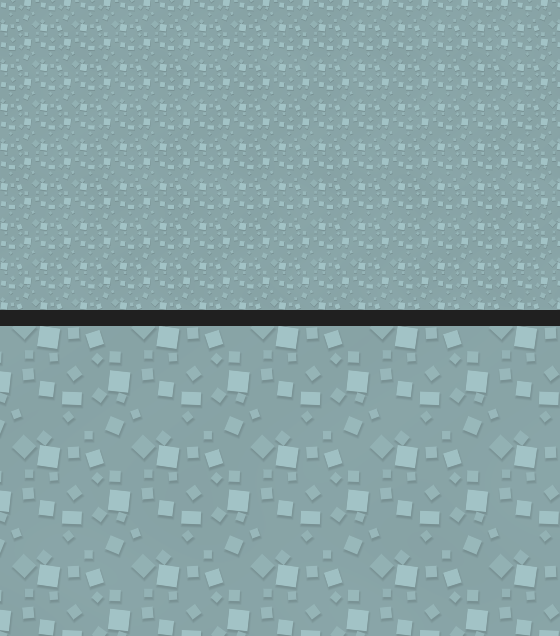
Top: the whole. Bottom: its middle third, enlarged.
A Shadertoy shader for this pattern:

```glsl
// Confetti of small tilted paper squares with thin drop shadows on grey teal.
// Jittered cells in staggered columns repeat in blocks of 5 x 5; the rank of
// a cell inside its block sets the size, tilt and tone of its square.

const float BLOCK = 5.0;

vec3 hash3(vec2 cell) {
    vec3 q = vec3(dot(cell, vec2(127.1, 311.7)),
                  dot(cell, vec2(269.5, 183.3)),
                  dot(cell, vec2(419.2, 371.9)));
    return fract(sin(q + 4.7) * 4375.85);
}

float boxDistance(vec2 p, vec2 halfSize) {
    vec2 d = abs(p) - halfSize;
    return length(max(d, 0.0)) + min(max(d.x, d.y), 0.0);
}

mat2 rotation(float angle) {
    float c = cos(angle), s = sin(angle);
    return mat2(c, s, -s, c);
}

void mainImage(out vec4 fragColor, in vec2 fragCoord) {
    float cellsPerHeight = 39.0;
    vec2 p = fragCoord / iResolution.y * cellsPerHeight;
    float pixel = cellsPerHeight / iResolution.y;

    vec3 ground = vec3(0.533, 0.643, 0.653);
    vec3 dimPaper = vec3(0.57, 0.69, 0.70);
    vec3 lightPaper = vec3(0.635, 0.765, 0.775);

    float shadow = 0.0, cover = 0.0;
    vec3 paper = dimPaper;

    for (int i = -1; i <= 1; i++)
    for (int j = -1; j <= 1; j++) {
        // Each column is raised by its own step, which breaks up the rows
        float column = floor(p.x) + float(i);
        float lift = mod(column * 2.0, BLOCK) / BLOCK;
        vec2 cell = vec2(column, floor(p.y - lift) + float(j));
        vec2 id = mod(cell, BLOCK);
        vec3 rnd = hash3(id);

        // Shuffled rank: two large, one wide, one diamond, three medium,
        // then small ones, and the last cells stay empty
        float rank = mod((id.x + BLOCK * id.y) * 7.0, 25.0);
        if (rank > 19.5) continue;
        vec2 halfSize = vec2(rank < 12.5 ? 0.235 : 0.175);
        float tilt = (rnd.z - 0.5) * 1.6;
        float tone = 0.1 + 0.4 * fract(rnd.x * 7.3 + rnd.y * 3.1);
        if (rank < 1.5) {
            halfSize = vec2(0.43);
            tilt = 0.08 + 0.1 * rnd.z;
            tone = 1.0;
        } else if (rank < 2.5) {
            halfSize = vec2(0.41, 0.27);
            tilt = 0.04;
            tone = 0.9;
        } else if (rank < 3.5) {
            halfSize = vec2(0.36);
            tilt = 0.75;
            tone = 0.05;
        } else if (rank < 6.5) {
            halfSize = vec2(0.31);
            tilt *= 0.5;
            tone = rank < 5.5 ? 0.85 : 0.4;
        }

        // Smaller squares wander further inside their cell
        vec2 center = cell + 0.5 + (rnd.xy - 0.5) * (1.05 - 2.0 * halfSize.x);
        center.y += lift;
        mat2 turn = rotation(tilt);
        float faceDist = boxDistance(turn * (p - center), halfSize);
        float shadowDist = boxDistance(turn * (p - center - vec2(0.03, -0.1)), halfSize);

        shadow = max(shadow, 1.0 - smoothstep(-0.06, 0.09, shadowDist));
        float mask = 1.0 - smoothstep(-0.6 * pixel, 0.6 * pixel, faceDist);
        paper = mix(paper, mix(dimPaper, lightPaper, tone), mask);
        cover = max(cover, mask);
    }

    // Faint unevenness of the ground
    vec2 w = p * 0.4;
    float drift = sin(w.x + 1.7 * sin(w.y)) * sin(0.8 * w.y - 0.6 * w.x);
    vec3 color = ground * (1.0 + 0.01 * drift);

    color = mix(color, color * 0.88, shadow);
    color = mix(color, paper, cover);
    fragColor = vec4(color, 1.0);
}
```
